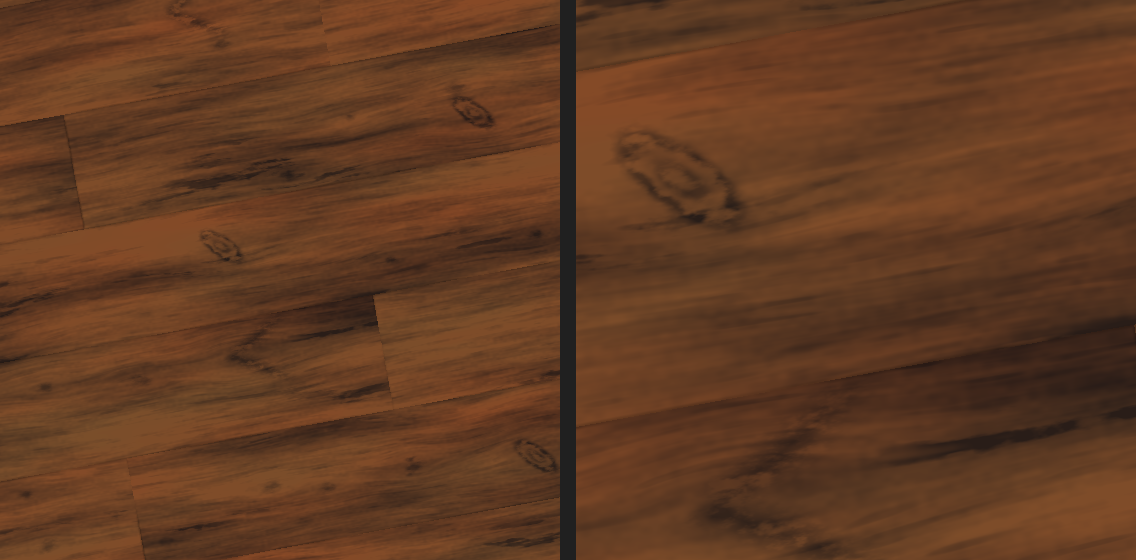
Left: the whole. Right: its middle third, enlarged.
This texture is drawn by a Shadertoy shader. Its source:

```glsl
// Dark stained timber floor: long boards laid at a slight tilt, with end joints
// stepping by a third of a board per row. Each board has three tonal strips,
// stretched noise grain, thin dark checks, and knots that bend the grain.
#define TILT 0.1815
#define BOARD_SIZE vec2(1.455, 0.208)
#define FIRST_JOINT vec2(0.255, -0.0705)
#define SEAM_WIDTH 0.0018
#define SEAM_DEPTH 0.18
#define SMALL_KNOTS 5
#define BASE_TONE 0.7
#define BROAD_CONTRAST 1.5
#define STREAK_CONTRAST 0.85
#define STRIP_CONTRAST 0.24
#define DARK_WOOD vec3(0.25, 0.16, 0.11)
#define LIGHT_WOOD vec3(0.48, 0.283, 0.154)

vec2 hash22(vec2 p) {
    vec3 a = fract(vec3(p.xyx) * vec3(0.1031, 0.1030, 0.0973));
    a += dot(a, a.yzx + 33.33);
    return fract((a.xx + a.yz) * a.zy);
}
float noise(vec2 p) {
    vec2 cell = floor(p), f = fract(p);
    f = f * f * (3.0 - 2.0 * f);
    float low = mix(hash22(cell).x, hash22(cell + vec2(1, 0)).x, f.x);
    float high = mix(hash22(cell + vec2(0, 1)).x, hash22(cell + vec2(1, 1)).x, f.x);
    return mix(low, high, f.y);
}
float fbm(vec2 p) {
    float sum = 0.0, amplitude = 0.533;
    for (int i = 0; i < 4; i++) {
        sum += amplitude * noise(p);
        p = p * 2.03 + vec2(17.3, 9.1);
        amplitude *= 0.5;
    }
    return sum;
}
float bell(float x) { return exp(-x * x); }

// Oval eye, slanted across the grain, with uneven dark rings.
float eyeKnot(vec2 d, float ragged) {
    vec2 e = vec2(d.x - d.y, d.x + d.y) * 0.707;
    float r = length(e / vec2(0.039, 0.016)) + (ragged - 0.5) * 0.5;
    float rings = bell((r - 1.0) * 4.5) + 0.7 * bell((r - 0.4) * 5.0);
    return rings * (0.25 + 0.9 * smoothstep(0.2, 0.65, ragged));
}
// Two feathered arms that spread from a point, torn into short strokes.
float wingKnot(vec2 d, float ragged) {
    float x = d.x + 0.03;
    float arm = abs(abs(d.y) - 0.55 * x) + (ragged - 0.5) * 0.03;
    float extent = smoothstep(-0.02, 0.015, x) * (1.0 - smoothstep(0.05, 0.13, x));
    return bell(arm / 0.014) * extent * smoothstep(0.25, 0.7, ragged) * 1.1;
}

void mainImage(out vec4 fragColor, in vec2 fragCoord) {
    float pixel = 1.0 / min(iResolution.x, iResolution.y);
    vec2 p = fragCoord * pixel;
    vec2 along = vec2(cos(TILT), sin(TILT));
    vec2 q = vec2(dot(p, along), dot(p, vec2(-along.y, along.x))) - FIRST_JOINT;

    // Board layout: row, stagger step, then position inside the board.
    float row = floor(q.y / BOARD_SIZE.y), stagger = mod(row, 3.0);
    q.x -= stagger * BOARD_SIZE.x / 3.0;
    vec2 board = vec2(floor(q.x / BOARD_SIZE.x), row);
    vec2 local = q - board * BOARD_SIZE;
    vec2 seed = hash22(board + 23.0), shift = seed * 60.0;

    // Knots darken the wood and push the grain aside.
    float ragged = fbm(local * vec2(75.0, 170.0) + shift);
    vec2 grain = local;
    float knots = 0.0;
    for (int i = 0; i < SMALL_KNOTS; i++) {
        vec2 h = hash22(board * 7.0 + vec2(float(i) * 3.7, 51.0));
        vec2 d = local - BOARD_SIZE * vec2(h.x, 0.12 + 0.76 * h.y);
        float size = mix(0.006, 0.011, fract(h.x * 13.0 + h.y));
        knots += 0.8 * bell(length(d / vec2(1.4, 0.8)) / size + (ragged - 0.5) * 1.8);
        grain.y -= 0.45 * d.y * bell(length(d / vec2(0.06, 0.03)));
    }
    bool winged = stagger == 1.0;
    vec2 heart = winged ? vec2(1.217, 0.145) : vec2(0.72, 0.08 + 0.027 * stagger);
    vec2 toHeart = local - heart;
    knots += winged ? wingKnot(toHeart, ragged) : eyeKnot(toHeart, ragged);
    grain.y -= 0.55 * toHeart.y * bell(length(toHeart / vec2(0.1, 0.05)));
    float glow = bell(length((toHeart + vec2(0.075, 0.0)) / vec2(0.06, 0.028)));

    // Tonal strips within a board, plus a slope from its light to its dark side.
    float across = local.y / BOARD_SIZE.y;
    float wander = across + 0.1 * (noise(vec2(local.x * 4.0, shift.x)) - 0.5);
    float strips = (0.5 - across) * (stagger == 2.0 ? -0.9 : 0.9);
    for (int i = 0; i < 2; i++) {
        float cut = wander - 0.3 - 0.1 * seed.y - 0.33 * float(i);
        float change = hash22(board * 5.0 + vec2(float(i), 9.0)).x - 0.5;
        strips += change * (smoothstep(-0.01, 0.01, cut) - 0.5);
        strips -= 0.45 * bell(cut / 0.014) * noise(local * vec2(9.0, 3.0) + shift);
    }

    // Grain: broad bands, streaks, fine fibres and pores.
    grain.y += 0.014 * (noise(grain * vec2(5.0, 9.0) + shift) - 0.5);
    float broad = fbm(grain * vec2(2.5, 16.0) + shift);
    float streak = fbm(grain * vec2(6.0, 85.0) + shift.yx);
    float fibre = noise(grain * vec2(38.0, 300.0) + shift);
    float pore = smoothstep(0.66, 0.9, noise(grain * vec2(24.0, 200.0) + shift.yx));
    float mottle = noise(local * vec2(170.0, 250.0)) - 0.5;

    // Thin ragged checks, strung out along the darker bands.
    float crack = fbm(grain * vec2(9.0, 80.0) + shift.yx + 31.0) + 0.2 * (ragged - 0.5);
    float check = smoothstep(0.56, 0.7, crack) * (1.0 - smoothstep(0.34, 0.54, broad));
    check *= smoothstep(0.35, 0.6, noise(grain * vec2(4.0, 22.0) + shift + 11.0));

    float tone = BASE_TONE + 0.2 * (seed.x - 0.5) + STRIP_CONTRAST * strips;
    tone += BROAD_CONTRAST * (broad - 0.5) + STREAK_CONTRAST * (streak - 0.5);
    tone += 0.23 * (fibre - 0.5) + 0.14 * mottle + 0.16 * glow;
    tone -= 0.19 * pore + 0.6 * check + 0.75 * min(knots, 1.1);
    vec3 color = mix(DARK_WOOD, LIGHT_WOOD, clamp(tone, -0.38, 1.1));
    float stain = fbm(local * vec2(3.0, 13.0) + shift + 70.0) - 0.5;
    color *= 1.0 + stain * vec3(0.16, -0.1, -0.16);

    // Faint soft seams around the boards.
    vec2 border = min(local, BOARD_SIZE - local);
    float seam = 1.0 - smoothstep(0.0, SEAM_WIDTH + pixel, min(border.x, border.y));
    color *= 1.0 - SEAM_DEPTH * seam * smoothstep(0.1, 0.7, noise(q * 14.0 + 40.0));
    fragColor = vec4(color, 1.0);
}
```
